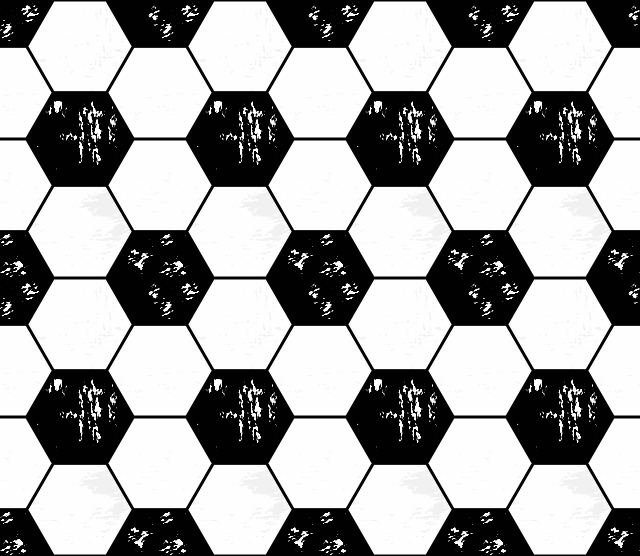
Give the GLSL for this pattern, as a Shadertoy shader.

```glsl
#define REPEATS vec2(4.0, 2.0)
#define LINE_WIDTH 0.056
#define GRAIN 17.0
#define WEAR 0.76
#define INK vec3(0.005)
#define PAPER vec3(0.996)
#define SMUDGE vec3(0.945)

const float ROOT3 = 1.7320508;

// Gradient noise
vec2 gradient(vec2 cell) {
    uvec2 u = uvec2(ivec2(cell)) * uvec2(1597334673u, 3812015801u);
    uint h = (u.x ^ u.y) * 1597334673u;
    h = (h ^ (h >> 15)) * 2246822519u;
    float angle = float(h >> 8) * 6.2831853 / 16777216.0;
    return vec2(cos(angle), sin(angle));
}

float noise(vec2 p) {
    vec2 i = floor(p), f = p - i;
    vec2 u = f * f * f * (f * (f * 6.0 - 15.0) + 10.0);
    vec2 e = vec2(0.0, 1.0);
    float a = dot(gradient(i), f);
    float b = dot(gradient(i + e.yx), f - e.yx);
    float c = dot(gradient(i + e.xy), f - e.xy);
    float d = dot(gradient(i + e.yy), f - e.yy);
    return mix(mix(a, b, u.x), mix(c, d, u.x), u.y);
}

vec2 rotate(vec2 p, float angle) {
    float c = cos(angle), s = sin(angle);
    return vec2(c * p.x + s * p.y, c * p.y - s * p.x);
}

// Strongest of several soft elliptic patches (centre, radii)
float coverage(vec2 q, vec4 patches[6]) {
    float most = 0.0;
    for (int i = 0; i < 6; i++) {
        vec2 e = (q - patches[i].xy) / patches[i].zw;
        most = max(most, exp(-dot(e, e) * dot(e, e)));
    }
    return most;
}

// Long streaks along x, broken into flecks
float streaks(vec2 q, float stretch, vec2 seed) {
    float broad = noise(q * vec2(GRAIN / stretch, GRAIN) + seed);
    float flecks = noise(q * vec2(GRAIN, GRAIN * 1.5) + seed + 40.0);
    return broad + 0.65 * flecks;
}

// Scraped paint on the dark cells: upright or slanting
float scratches(vec2 q, bool upright) {
    const vec4 UPRIGHT[6] = vec4[6](
        vec4(0.27, 0.06, 0.14, 0.68), vec4(0.02, 0.0, 0.07, 0.55),
        vec4(0.62, 0.22, 0.11, 0.42), vec4(-0.45, 0.55, 0.22, 0.18),
        vec4(-0.2, 0.02, 0.22, 0.08), vec4(0.2, 0.48, 0.34, 0.12));
    const vec4 SLANTED[6] = vec4[6](
        vec4(0.28, 0.16, 0.27, 0.21), vec4(-0.4, 0.36, 0.24, 0.24),
        vec4(0.54, -0.22, 0.2, 0.2), vec4(-0.09, -0.28, 0.13, 0.2),
        vec4(0.14, -0.56, 0.17, 0.2), vec4(0.13, 0.7, 0.14, 0.14));
    if (upright)
        return streaks(q.yx, 4.5, vec2(3.0, 8.0)) + WEAR * coverage(q, UPRIGHT) - 0.8;
    return streaks(rotate(q, 0.38), 3.0, vec2(21.0, 5.0)) + WEAR * coverage(q, SLANTED) - 0.82;
}

// Faint dirt on the light cells
float dirt(vec2 q, float kind, bool oddColumn) {
    vec2 seed = vec2(kind * 19.0, oddColumn ? 31.0 : 7.0);
    float band = streaks(q, 5.0, seed) - 0.42 - 0.5 * abs(q.y + 0.2);
    if (!oddColumn) return band;
    if (kind < 1.5) {
        float smear = streaks(q.yx, 4.0, seed) - 0.3 - abs(q.x - 0.45);
        return max(band, smear);
    }
    float wedge = smoothstep(0.0, 0.6, q.x + 0.25 * q.y) * smoothstep(-0.55, -0.2, q.y - 0.25 * q.x);
    float cloud = 0.8 * noise(q * 3.0 + seed) + 0.5 * streaks(rotate(q, 0.25), 4.0, seed);
    return max(band, cloud + 0.65 * wedge - 0.5);
}

void mainImage(out vec4 fragColor, in vec2 fragCoord) {
    // Unit of length: the side of a hexagon
    vec2 period = vec2(3.0, 3.0 * ROOT3);
    vec2 p = fragCoord / iResolution.xy * REPEATS * period;
    float pixel = REPEATS.x * period.x / iResolution.x;

    // Nearest centre on two interleaved grids
    vec2 grid = vec2(3.0, ROOT3);
    vec2 evenCell = floor(p / grid + 0.5);
    vec2 oddCell = floor(p / grid);
    vec2 evenQ = p - evenCell * grid;
    vec2 oddQ = p - (oddCell + 0.5) * grid;
    bool oddColumn = dot(oddQ, oddQ) < dot(evenQ, evenQ);
    vec2 q = oddColumn ? oddQ : evenQ;
    float row = oddColumn ? oddCell.y - 1.0 : evenCell.y;
    float kind = mod(row + 0.5, 3.0) - 0.5;

    // Distance inward from the cell edge
    vec2 a = abs(q);
    float inset = 0.5 * ROOT3 - max(a.y, 0.5 * (ROOT3 * a.x + a.y));
    float inside = smoothstep(-0.6, 0.6, (inset - 0.5 * LINE_WIDTH) / pixel);

    float soft = 0.35 * pixel * GRAIN;
    vec3 fill;
    if (kind < 0.5) fill = mix(INK, PAPER, smoothstep(-soft, soft, scratches(q, oddColumn)));
    else fill = mix(PAPER, SMUDGE, smoothstep(-soft, soft, dirt(q, kind, oddColumn)) * (oddColumn ? 1.0 : 0.6));

    fragColor = vec4(mix(INK, fill, inside), 1.0);
}
```
